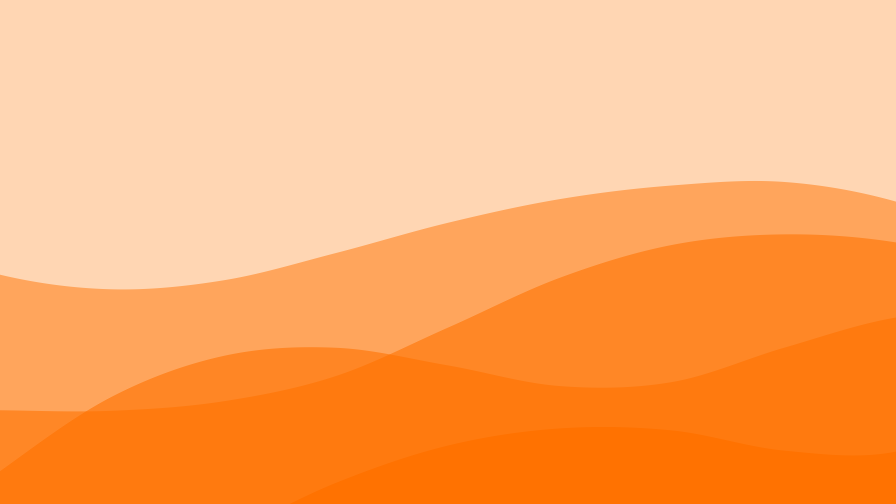
Give the GLSL for this background, as a Shadertoy shader.

```glsl
const vec3 SKY = vec3(1.0, 0.84, 0.702);
const vec3 ORANGE = vec3(1.0, 0.445, 0.0);

// Opacity of each wave, from back to front
const float BACK_ALPHA = 0.486;
const float RIDGE_ALPHA = 0.585;
const float SWELL_ALPHA = 0.6;
const float FRONT_ALPHA = 0.95;

// Evenly spaced wave heights; the first and last only steer the end slopes
const int KNOTS = 11;
const float BACK[KNOTS] = float[](0.531, 0.455, 0.426, 0.444, 0.498, 0.558, 0.605, 0.632, 0.639, 0.600, 0.514);
const float RIDGE[KNOTS] = float[](0.190, 0.186, 0.185, 0.204, 0.254, 0.350, 0.449, 0.514, 0.535, 0.519, 0.465);
const float SWELL[KNOTS] = float[](-0.106, 0.065, 0.213, 0.294, 0.310, 0.275, 0.234, 0.242, 0.310, 0.370, 0.384);
const float FRONT[KNOTS] = float[](-0.190, -0.180, -0.146, -0.062, 0.042, 0.116, 0.150, 0.146, 0.106, 0.104, 0.194);

// Catmull-Rom curve through the heights
float waveHeight(float knots[KNOTS], float x) {
    float span = clamp(x, 0.0, 1.0) * float(KNOTS - 3);
    int i = min(int(span), KNOTS - 4);
    float t = span - float(i);
    float a = knots[i], b = knots[i + 1], c = knots[i + 2], d = knots[i + 3];
    return b + 0.5 * t * (c - a + t * (2.0 * a - 5.0 * b + 4.0 * c - d
             + t * (3.0 * (b - c) + d - a)));
}

// Antialiased coverage of the area below a wave
float waveMask(float knots[KNOTS], vec2 uv) {
    float pixelsBelow = (waveHeight(knots, uv.x) - uv.y) * iResolution.y;
    return clamp(0.5 + pixelsBelow, 0.0, 1.0);
}

void mainImage(out vec4 fragColor, in vec2 fragCoord) {
    vec2 uv = fragCoord / iResolution.xy;

    // Translucent waves stacked over the sky
    vec3 color = SKY;
    color = mix(color, ORANGE, BACK_ALPHA * waveMask(BACK, uv));
    color = mix(color, ORANGE, RIDGE_ALPHA * waveMask(RIDGE, uv));
    color = mix(color, ORANGE, SWELL_ALPHA * waveMask(SWELL, uv));
    color = mix(color, ORANGE, FRONT_ALPHA * waveMask(FRONT, uv));

    fragColor = vec4(color, 1.0);
}
```
